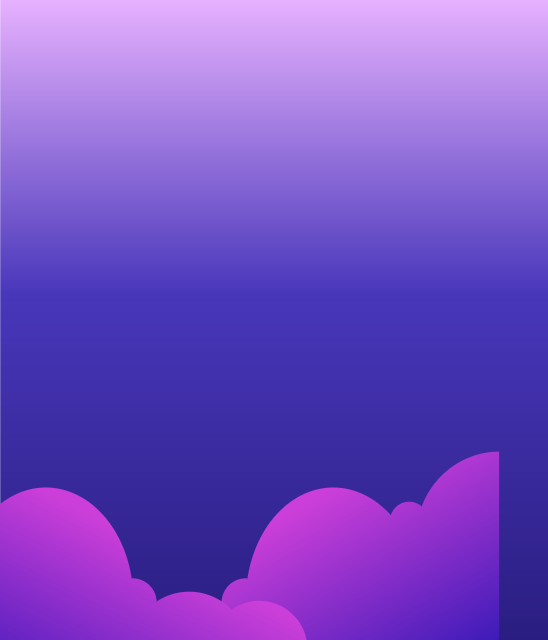
Reproduce this background procedurally as a Shadertoy shader.

```glsl
// Violet dusk sky fading downward, with two rounded magenta cloud banks along the bottom.

// Lengths are fractions of the canvas height.
const vec3 SKY_TOP    = vec3(0.905, 0.695, 1.000);
const vec3 SKY_MIDDLE = vec3(0.285, 0.215, 0.730);
const vec3 SKY_BOTTOM = vec3(0.165, 0.115, 0.505);
const float SKY_KNEE  = 0.542;

const vec3 CLOUD_PINK   = vec3(0.800, 0.245, 0.850);
const vec3 CLOUD_VIOLET = vec3(0.380, 0.135, 0.760);
const vec3 CLOUD_INDIGO = vec3(0.235, 0.105, 0.720);

// Gradient axes, and where each gradient starts and ends along its axis.
const vec2 LEFT_AXIS   = vec2(0.46, 0.89);
const vec2 LEFT_RANGE  = vec2(0.0, 0.24);
const vec2 RIGHT_AXIS  = vec2(0.49, -0.87);
const vec2 RIGHT_RANGE = vec2(0.048, 0.384);
const float RIGHT_END  = 0.7799;

const float RIM_WIDTH  = 0.0012;
const float RIM_AMOUNT = 0.3;

// Each dome: centre x, centre y, radius x, radius y.
const int DOME_COUNT = 4;
const vec4 LEFT_DOMES[DOME_COUNT] = vec4[](
    vec4(0.0716,  0.0625, 0.1367, 0.1758),
    vec4(0.2070,  0.0586, 0.0378, 0.0378),
    vec4(0.2956, -0.0169, 0.0924, 0.0924),
    vec4(0.4049, -0.0143, 0.0755, 0.0755));
const vec4 RIGHT_DOMES[DOME_COUNT] = vec4[](
    vec4(0.3841, 0.0586, 0.0378, 0.0378),
    vec4(0.5208, 0.0625, 0.1367, 0.1758),
    vec4(0.6393, 0.1862, 0.0299, 0.0299),
    vec4(0.7799, 0.1589, 0.1302, 0.1354));

// Approximate distance to an elliptical dome standing on a straight column.
float domeDistance(vec2 p, vec4 dome) {
    vec2 q = p - dome.xy;
    q.y = max(q.y, 0.0);
    float k = length(q / dome.zw);
    return k * (k - 1.0) / max(length(q / (dome.zw * dome.zw)), 1e-4);
}

float bankDistance(vec2 p, vec4 domes[DOME_COUNT]) {
    float d = 1e3;
    for (int i = 0; i < DOME_COUNT; i++) d = min(d, domeDistance(p, domes[i]));
    return d;
}

float coverage(float d, float pixel) {
    return clamp(0.5 - d / pixel, 0.0, 1.0);
}

float ramp(vec2 p, vec2 axis, vec2 range) {
    return clamp((dot(p, axis) - range.x) / (range.y - range.x), 0.0, 1.0);
}

vec3 skyColor(float y) {
    vec3 lower = mix(SKY_BOTTOM, SKY_MIDDLE, clamp(y / SKY_KNEE, 0.0, 1.0));
    return mix(lower, SKY_TOP, clamp((y - SKY_KNEE) / (1.0 - SKY_KNEE), 0.0, 1.0));
}

void mainImage(out vec4 fragColor, in vec2 fragCoord) {
    float pixel = 1.0 / iResolution.y;
    vec2 p = fragCoord * pixel;

    // Sky with a faint pale rim on the left border
    vec3 color = skyColor(p.y);
    color = mix(color, vec3(1.0), RIM_AMOUNT * coverage(p.x - RIM_WIDTH, pixel));

    // Right bank, cut off by a vertical edge
    float right = max(bankDistance(p, RIGHT_DOMES), p.x - RIGHT_END);
    vec3 rightColor = mix(CLOUD_PINK, CLOUD_INDIGO, ramp(p, RIGHT_AXIS, RIGHT_RANGE));
    color = mix(color, rightColor, coverage(right, pixel));

    // Left bank, in front
    float left = bankDistance(p, LEFT_DOMES);
    vec3 leftColor = mix(CLOUD_VIOLET, CLOUD_PINK, ramp(p, LEFT_AXIS, LEFT_RANGE));
    color = mix(color, leftColor, coverage(left, pixel));

    fragColor = vec4(color, 1.0);
}
```
